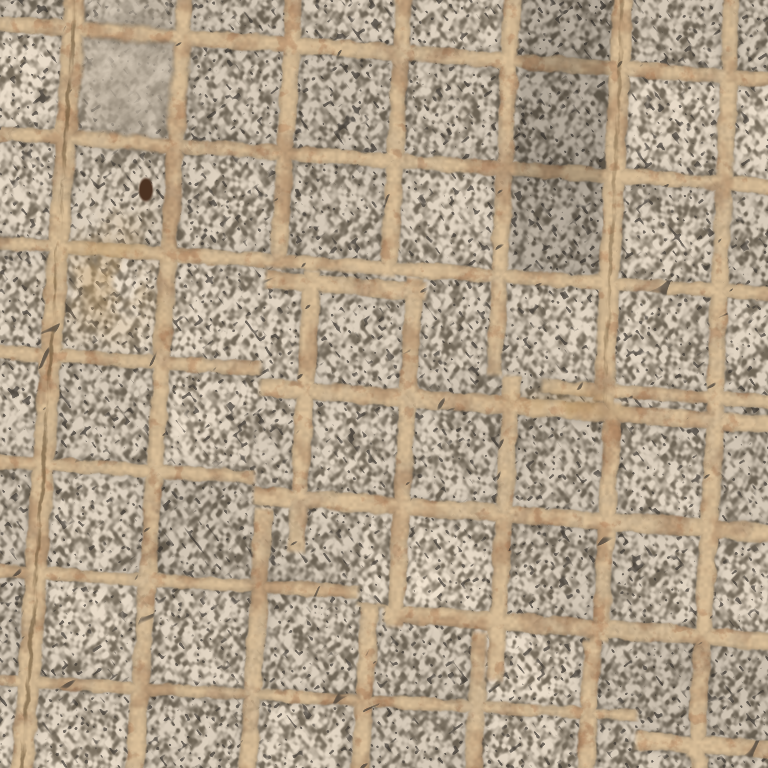
A Shadertoy shader for this texture:

```glsl
// Worn speckled stone tiles with sandy grout, and a shifted patch of tiles set into the grid.

const vec3 STONE_DARK  = vec3(0.44, 0.40, 0.34);
const vec3 STONE_LIGHT = vec3(0.87, 0.82, 0.75);
const vec3 SPECK       = vec3(0.24, 0.22, 0.20);
const vec3 GROUT       = vec3(0.81, 0.71, 0.57);
const vec3 GROUT_WORN  = vec3(0.71, 0.59, 0.46);
const vec3 RUST        = vec3(0.60, 0.40, 0.27);
const vec3 GROOVE      = vec3(0.40, 0.32, 0.21);
const vec3 STAIN       = vec3(0.72, 0.58, 0.38);

float hash(vec2 p) {
    vec3 q = fract(p.xyx * vec3(0.1031, 0.1030, 0.0973));
    q += dot(q, q.yzx + 33.33);
    return fract((q.x + q.y) * q.z);
}

float noise(vec2 p) {
    vec2 i = floor(p), f = fract(p);
    f = f * f * (3.0 - 2.0 * f);
    return mix(mix(hash(i), hash(i + vec2(1, 0)), f.x),
               mix(hash(i + vec2(0, 1)), hash(i + vec2(1, 1)), f.x), f.y);
}

float fbm(vec2 p) {
    float sum = 0.0, amp = 0.5;
    for (int i = 0; i < 4; i++) {
        sum += amp * noise(p);
        p = mat2(1.6, 1.2, -1.2, 1.6) * p + 17.3;
        amp *= 0.5;
    }
    return sum / 0.9375;
}

// Soft round spot, 1 at the centre
float spot(vec2 p, vec2 centre, vec2 radius) {
    vec2 d = (p - centre) / radius;
    return exp(-dot(d, d));
}

// Soft-edged rectangle in grid coordinates
float box(vec2 g, vec2 lo, vec2 hi) {
    vec2 d = min(g - lo, hi - g);
    return smoothstep(-0.03, 0.04, min(d.x, d.y));
}

// Main grid: slightly tilted, with lines on whole numbers
vec2 mainGrid(vec2 p) {
    float x = p.x - 0.098 + (0.070 - 0.030 * p.x) * p.y;
    float y = p.y - 0.031 - (0.074 - 0.020 * p.y) * p.x;
    return vec2(x, y) / 0.1425;
}

// Inset grid: shifted and a little narrower
vec2 patchGrid(vec2 p) {
    float x = p.x - 0.397 + 0.057 * (p.y - 0.52);
    float y = p.y - 0.378 - 0.073 * (p.x - 0.536);
    return vec2(x / 0.134, y / 0.141);
}

// Stepped outline of the inset
float patchMask(vec2 g) {
    float m = box(g, vec2(-0.45, -0.12), vec2(1.12, 2.12));
    m = max(m, box(g, vec2(0.88, 0.72), vec2(2.3, 3.12)));
    m = max(m, box(g, vec2(0.62, 2.0), vec2(1.2, 2.95)));
    m = max(m, box(g, vec2(2.2, 0.90), vec2(9.0, 3.12)));
    m = max(m, box(g, vec2(3.4, 3.0), vec2(9.0, 4.12)));
    m = max(m, box(g, vec2(-0.1, 2.0), vec2(0.1, 2.5)));
    return max(m, box(g, vec2(1.9, 3.0), vec2(2.1, 3.55)));
}

// Signed distance to the nearest grout edge, negative inside the grout
float groutDistance(vec2 g, vec2 halfWidth) {
    vec2 d = abs(fract(g + 0.5) - 0.5) * 0.1425 - halfWidth;
    return min(d.x, d.y);
}

vec3 stone(vec2 p, vec2 tile, float blur) {
    vec2 q = mat2(0.8, 0.6, -0.6, 0.8) * p; // turned so the grains do not line up with the canvas
    float grain = mix(noise(q * vec2(205.0, 170.0)), noise(q.yx * 150.0 + p * 60.0 + 40.0), 0.42);
    float g = mix(smoothstep(0.12, 0.72, grain), 0.2 + 0.8 * fbm(q * vec2(45.0, 70.0)), blur);
    vec3 col = mix(STONE_DARK, STONE_LIGHT, g);
    float speck = smoothstep(0.76, 0.93, noise(q * vec2(200.0, 165.0) + 91.0)) * (1.0 - blur);
    col = mix(col, SPECK, 0.7 * speck);
    float shade = 0.96 + 0.08 * hash(tile + 5.0) + 0.14 * (fbm(p * 9.0) - 0.5);
    return col * shade;
}

vec3 grout(vec2 p) {
    vec3 col = mix(GROUT_WORN, GROUT, smoothstep(0.22, 0.55, fbm(p * 32.0)));
    col = mix(col, RUST, 0.35 * smoothstep(0.58, 0.78, fbm(p * 60.0 + 8.0)));
    col *= 0.95 + 0.10 * noise(p * 210.0);
    return mix(col, SPECK, 0.7 * smoothstep(0.93, 0.98, noise(p.yx * 70.0 + p * 30.0)));
}

// One grid of tiles; seam marks the wider, grooved vertical joints
vec3 tiling(vec2 p, vec2 g, vec2 halfWidth, float seam, float blur) {
    float wobble = (fbm(p * 55.0) - 0.5) * 0.008;
    float d = groutDistance(g, halfWidth + vec2(0.003 * seam, 0.0)) + wobble;
    vec3 tileCol = stone(p, floor(g), blur) * (1.0 - 0.15 * exp(-max(d, 0.0) / 0.004));
    vec3 jointCol = grout(p) * mix(0.90, 1.02, smoothstep(0.0, 0.007, -d));
    float side = (fract(g.x + 0.5) - 0.5) * 0.1425 + wobble;
    float groove = smoothstep(0.004, 0.001, abs(side)) * smoothstep(0.25, 0.6, fbm(p * vec2(90.0, 22.0)));
    jointCol = mix(jointCol, GROOVE, 0.6 * seam * groove);
    float edge = 0.0020 + 0.004 * blur;
    float cover = smoothstep(edge, -edge, d) * (0.86 + 0.14 * smoothstep(0.3, 0.5, fbm(p * 28.0 + 60.0)));
    return mix(tileCol, jointCol, cover);
}

void mainImage(out vec4 fragColor, in vec2 fragCoord) {
    vec2 p = fragCoord / iResolution.xy;
    p.y = 1.0 - p.y; // measured down from the top
    vec2 a = mainGrid(p), b = patchGrid(p);
    float seam = (1.0 - step(0.5, mod(floor(a.x + 0.5), 5.0))) * max(step(p.x, 0.3), 0.7 * step(p.y, 0.6));
    float blur = 0.8 * smoothstep(0.15, 0.8, spot(p, vec2(0.17, 0.09), vec2(0.08, 0.11)));
    vec3 col = tiling(p, a, vec2(0.0110, 0.0105 - 0.003 * p.y), seam, blur);
    col = mix(col, tiling(p, b, vec2(0.0122, 0.0118), 0.0, 0.0), patchMask(b));

    // Darkened tiles, ochre stains and a rust chip
    col *= 1.0 - 0.17 * box(a, vec2(4.1, -1.0), vec2(4.9, 1.93));
    float stain = spot(p, vec2(0.14, 0.36), vec2(0.06, 0.07)) + spot(p, vec2(0.74, 0.53), vec2(0.07, 0.02));
    col = mix(col, STAIN, 0.5 * min(stain, 1.0) * smoothstep(0.35, 0.7, fbm(p * 25.0)));
    col = mix(col, RUST * 0.5, smoothstep(0.3, 0.6, spot(p, vec2(0.19, 0.247), vec2(0.010, 0.017))));
    fragColor = vec4(col, 1.0);
}
```
